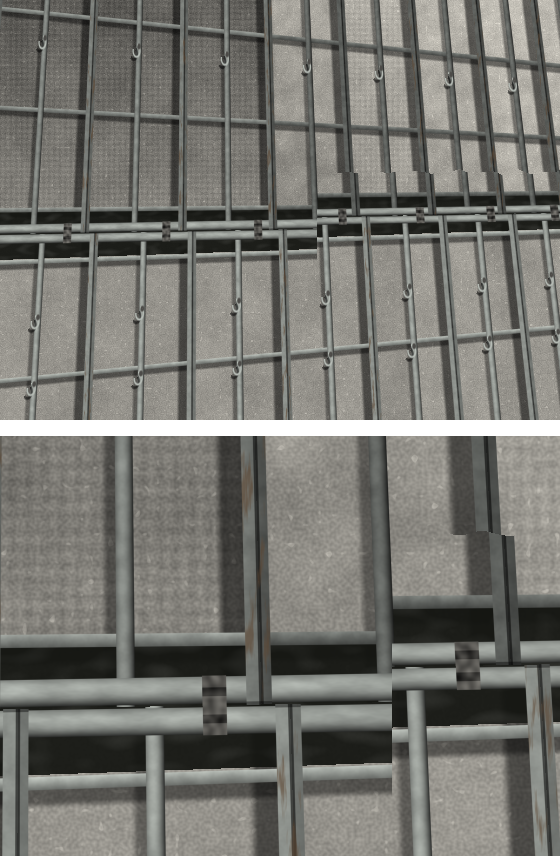
Top: the whole. Bottom: its middle third, enlarged.
This texture is drawn by a WebGL 1 fragment shader. Its source:

```glsl
precision highp float;
// Two rows of weathered steel formwork sheets framed by posts, rails and tubes.
// A quadratic pitch and a vertical fan give the perspective; the parts are
// layered back to front as signed bands, with gradient noise for the wear.
uniform vec2 u_resolution;

const float HEIGHT = 576.0;        // design units over the canvas height
const float FIRST_POST = 117.0;    // x of post 0 at the joint
const float PITCH = 138.0;         // bay width at post 0
const float SHRINK = 4.7;          // quadratic loss of bay width
const float FAN = 0.00026;         // spread of the posts going down
const float FAN_AXIS = 280.0;
const float ROW_SHIFT = 13.0;      // lower row offset to the right
const float SEAM = 435.0;          // the joint steps upward here
const float POST_HALF = 5.8;
const float TUBE_HALF = 4.2;
const float RAIL_HALF = 3.0;
const vec3 STEEL = vec3(1.0, 0.982, 0.935);
const vec3 GALVANIZED = vec3(0.97, 1.0, 0.965);
const vec3 GAP = vec3(0.075, 0.08, 0.065);
const vec3 RUST = vec3(0.36, 0.27, 0.19);

float AA;

float hash(vec2 p) {
  p = fract(p * vec2(0.1031, 0.1137));
  p += dot(p, p.yx + 33.33);
  return fract((p.x + p.y) * p.x * 17.3);
}
float corner(vec2 cell, vec2 f, vec2 o) {
  float a = 6.2832 * hash(cell + o + 91.0);
  return dot(vec2(cos(a), sin(a)), f - o);
}
float noise(vec2 p) {
  vec2 c = floor(p), f = p - c;
  vec2 u = f * f * f * (f * (f * 6.0 - 15.0) + 10.0);
  return mix(mix(corner(c, f, vec2(0, 0)), corner(c, f, vec2(1, 0)), u.x),
             mix(corner(c, f, vec2(0, 1)), corner(c, f, vec2(1, 1)), u.x), u.y);
}
float fbm(vec2 p) {
  float sum = 0.0, amp = 0.6;
  for (int i = 0; i < 4; i++) {
    sum += amp * noise(p);
    p = p * 2.03 + 17.0;
    amp *= 0.55;
  }
  return sum;
}
float band(float d, float halfWidth) {
  return 1.0 - smoothstep(halfWidth - AA, halfWidth + AA, abs(d));
}
float softBand(float d, float halfWidth, float blur) {
  return 1.0 - smoothstep(halfWidth - blur, halfWidth + blur, abs(d));
}
float round01(float d, float r) {  // shading across a round tube
  return 1.0 - 0.75 * pow(min(abs(d + 0.25 * r) / (1.25 * r), 1.0), 2.0);
}

void main() {
  vec2 q = vec2(gl_FragCoord.x, u_resolution.y - gl_FragCoord.y) * HEIGHT / u_resolution.y;
  AA = 0.75 * HEIGHT / u_resolution.y;

  // Joint between the rows, and which row this point is in
  float right = step(SEAM, q.x);
  float joint = 321.5 - 0.018 * q.x - 16.0 * right;
  float y = q.y - joint;
  float upper = step(y, 0.0);

  // Bay coordinate: whole numbers are posts, halves are middle tubes
  float x = FAN_AXIS + (q.x - FAN_AXIS) / (1.0 + FAN * (q.y - 300.0));
  x += 6.0 * right * step(q.y, 236.0 + 8.0 * noise(vec2(q.x * 0.05, 3.0)));
  x -= ROW_SHIFT * (1.0 - upper);
  float bay = (PITCH - sqrt(PITCH * PITCH - 4.0 * SHRINK * (x - FIRST_POST))) / (2.0 * SHRINK);
  float unit = PITCH - 2.0 * SHRINK * bay;
  float post = floor(bay + 0.5);
  float dPost = (bay - post) * unit;
  float panel = floor(bay);
  float dTube = (bay - panel - 0.5) * unit;
  vec3 rails = mix(vec3(joint + 39.0 - 0.017 * q.x, 523.0 - 0.097 * q.x, 900.0),
                   vec3(12.0 + 0.102 * q.x, 148.0 + 0.054 * q.x, joint - 33.0 + 0.008 * q.x), upper);

  // Sheets: exposure by row and side, stains, grain and tread plate
  float sunny = smoothstep(1.9, 2.1, bay);
  float tone = mix(0.60, mix(0.37 + 0.0005 * q.y, 0.68 + 0.0004 * (q.x - 500.0) - 0.0004 * q.y, sunny), upper);
  tone += 0.05 * (hash(vec2(floor(bay * 2.0), upper * 7.0)) - 0.5);
  tone += 0.09 * fbm(q * 0.016 + panel * 5.0) + 0.06 * fbm(q * 0.14) + 0.09 * noise(q * 0.62);
  float tread = upper * max(step(panel, 1.5), step(abs(panel - 3.0), 0.5));
  vec2 lug = vec2(q.x + q.y, q.x - q.y) * 0.42;
  tone += tread * 0.035 * sin(lug.x) * sin(lug.y);
  tone += 0.10 * smoothstep(0.36, 0.52, noise(q * 0.23 + 40.0));
  tone += 0.06 * sunny * upper * (1.0 - tread) * noise(q * 0.045);

  // Shadows thrown to the left of posts and tubes and below the rails
  float shade = 1.0 - 0.52 * softBand(dPost + 9.0, 8.0, 2.5);
  shade *= 1.0 - 0.38 * softBand(dTube + 5.0, 4.5, 2.0);
  for (int i = 0; i < 3; i++) shade *= 1.0 - 0.45 * softBand(q.y - rails[i] - 5.5, 4.5, 2.0);
  vec3 col = STEEL * tone * shade;

  // Dark slot at the joint
  float slot = max(upper * step(rails.z, q.y), (1.0 - upper) * step(q.y, rails.x - 4.0));
  col = mix(col, GAP + 0.13 * max(noise(q * vec2(0.05, 0.12)), 0.0), slot * 0.93);

  // Rails
  float frame = mix(0.55, mix(0.47, 0.36, sunny), upper) + 0.10 * fbm(q * 0.09);
  for (int i = 0; i < 3; i++) {
    float d = q.y - rails[i];
    col = mix(col, GALVANIZED * frame * (1.06 - 0.10 * d), band(d, RAIL_HALF));
  }

  // Middle tubes
  col = mix(col, GALVANIZED * frame * 1.18 * round01(dTube, TUBE_HALF), band(dTube, TUBE_HALF));

  // Pair of long tubes along the joint
  float r = mix(6.2, 5.0, right);
  float dLong = abs(y) - r - 0.8;
  float longTone = (0.66 + 0.16 * fbm(q * vec2(0.04, 0.12))) * round01(y - sign(y) * (r + 0.8), r);
  col = mix(col, GALVANIZED * longTone, band(dLong, r));

  // Posts: two flanges with a dark groove, some rusty
  float rusty = step(0.6, hash(vec2(post, upper + 4.0))) * smoothstep(0.05, 0.4, fbm(q * vec2(0.2, 0.03)));
  float flange = frame * (1.04 - 0.22 * step(1.0, dPost)) * (1.0 - 0.55 * band(dPost - 1.0, 1.0));
  vec3 postCol = mix(GALVANIZED * flange, RUST, 0.6 * rusty);
  col = mix(col, postCol * (1.0 - 0.4 * band(y, 1.5)), band(dPost, POST_HALF));

  // Clamps gripping the long tubes left of every post
  float dClamp = dPost + 0.17 * unit + ROW_SHIFT * (1.0 - upper);
  float clampMask = band(dClamp, 5.5) * band(y, 2.2 * r);
  float clampTone = 0.36 + 0.22 * noise(q * 0.22) - 0.16 * band(abs(y) - r, 2.0);
  col = mix(col, STEEL * clampTone, clampMask);

  // Wire hooks with their shadows on the middle tubes
  vec2 hookY = mix(vec2(443.0 - 0.083 * q.x, 535.0 - 0.1 * q.x), vec2(50.0 + 0.09 * q.x, -90.0), upper);
  for (int i = 0; i < 2; i++) {
    vec2 h = vec2(dTube + 3.5, (q.y - hookY[i] - 3.0) * 0.62);
    vec2 s = h + vec2(4.0, -2.5);
    float open = 1.0 - step(h.x, 0.0) * step(h.y, -1.0);
    col *= 1.0 - 0.55 * softBand(length(s) - 5.0, 1.3, 0.9) * step(-1.0, s.y + s.x);
    col = mix(col, GALVANIZED * 0.74, band(length(h) - 5.0, 0.9) * open);
    col = mix(col, STEEL * 0.30, band(length(h - vec2(3.5, -4.0)) - 1.0, 1.4));
  }
  gl_FragColor = vec4(clamp(col, 0.0, 1.0), 1.0);
}
```
